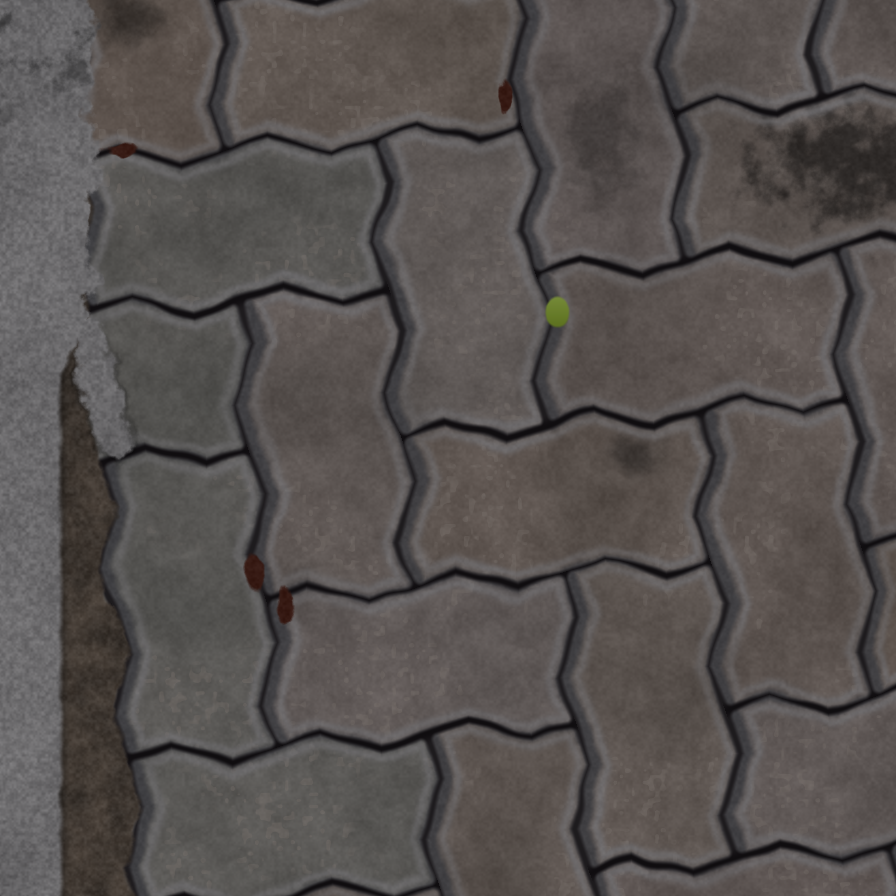
Give the GLSL for this texture, as a three.js fragment shader.

```glsl
// Interlocking zigzag pavers in a tilted herringbone, beside a concrete curb.
// A square grid is warped by a zigzag, and pairs of its cells join into bricks;
// distances inside each brick give the joints, bevels and worn rims.
varying vec2 vUv;

float hash(vec2 p) {
  vec3 q = fract(vec3(p.xyx) * 0.1031);
  q += dot(q, q.yzx + 33.33);
  return fract((q.x + q.y) * q.z);
}

float noise(vec2 p) {
  vec2 i = floor(p), f = fract(p);
  f = f * f * (3.0 - 2.0 * f);
  return mix(mix(hash(i), hash(i + vec2(1, 0)), f.x),
             mix(hash(i + vec2(0, 1)), hash(i + vec2(1, 1)), f.x), f.y);
}

float fbm(vec2 p) {
  float sum = 0.0, amp = 0.5;
  for (int i = 0; i < 5; i++) {
    sum += amp * noise(p);
    p = mat2(1.6, 1.2, -1.2, 1.6) * p + 7.3;
    amp *= 0.5;
  }
  return sum;
}

// One rise and one dip per cell, zero at the cell corners
float zigzag(float s) {
  float f = fract(s);
  return 0.075 * max(min(f / 0.3, (0.5 - f) / 0.2), (f - 1.0) / 0.3);
}

// Elliptical spot with a ragged outline and an edge of given softness
float spot(vec2 center, vec2 radius, float ragged, float soft) {
  float d = length((vUv - center) / radius) + ragged * (fbm(vUv * 55.0) - 0.5);
  return 1.0 - smoothstep(1.0 - soft, 1.0 + soft, d);
}

float segment(vec2 p, vec2 a, vec2 b) {
  vec2 ab = b - a;
  return length(p - a - ab * clamp(dot(p - a, ab) / dot(ab, ab), 0.0, 1.0));
}

void main() {
  float broad = fbm(vUv * 9.0), mottle = fbm(vUv * 45.0);
  float grain = noise(vUv * 230.0) + 0.6 * noise(vUv * 420.0) - 0.8;

  // Tilted grid, its lines bent into zigzags
  vec2 d = vUv - vec2(0.461, 0.346);
  vec2 axis = vec2(0.9963, 0.0856);
  vec2 p = vec2(dot(d, axis), dot(d, vec2(-axis.y, axis.x))) / 0.1673;
  p += 0.035 * (vec2(noise(p * 5.0), noise(p * 5.0 + 40.0)) - 0.5);
  vec2 q = p + vec2(zigzag(p.y), -zigzag(p.x));

  // Herringbone: the diagonal index tells which half of which brick this is
  vec2 cell = floor(q);
  float k = mod(cell.x - cell.y, 4.0);
  bool lying = k < 1.5;
  vec2 id = cell - (lying ? vec2(step(0.5, k), 0.0) : vec2(0.0, step(k, 2.5)));
  vec2 halfSize = lying ? vec2(1.0, 0.5) : vec2(0.5, 1.0);
  vec2 center = id + halfSize, local = q - center;
  vec2 b = abs(local) - halfSize + 0.06;
  float depth = 0.06 - length(max(b, 0.0)) - min(max(b.x, b.y), 0.0);

  // Brick colour: grey beside the curb, pink to tan elsewhere
  float gray = step(center.x, -0.75) * step(center.y, 3.2);
  float tint = hash(id + 17.0), shade = hash(id + 61.0);
  vec3 stone = mix(vec3(0.36, 0.32, 0.295), vec3(0.365, 0.335, 0.33), tint);
  stone = mix(stone, vec3(0.325, 0.32, 0.31), max(gray, 0.4 * shade));
  stone *= 0.96 + 0.08 * shade;
  stone += (broad - 0.48) * vec3(0.12, 0.11, 0.11) + (mottle - 0.48) * 0.08;
  stone = mix(stone, vec3(0.46, 0.43, 0.41),
              0.4 * smoothstep(0.68, 0.82, noise(vUv * 150.0)) * smoothstep(0.5, 0.65, broad));

  // Soft dark stains on a few bricks
  stone *= 1.0 - 0.5 * spot(vec2(0.96, 0.82), vec2(0.085, 0.05), 2.5, 0.8);
  stone *= 1.0 - 0.35 * spot(vec2(0.71, 0.495), vec2(0.025, 0.02), 1.0, 0.8);
  stone *= 1.0 - 0.25 * spot(vec2(0.675, 0.85), vec2(0.03, 0.05), 2.0, 0.8);
  stone *= 1.0 - 0.35 * spot(vec2(0.14, 0.98), vec2(0.03, 0.025), 1.5, 0.8);

  // Shaded side wall, wider on the left, then a pale worn rim
  float top = min(depth, local.x + halfSize.x - 0.06) + 0.04 * (mottle - 0.5);
  float wall = 1.0 - smoothstep(0.0, 0.06, top);
  stone = mix(stone, vec3(0.235, 0.235, 0.25), 0.9 * wall);
  float rim = exp(-pow((top - 0.07) / 0.032, 2.0));
  stone = mix(stone, vec3(0.435, 0.43, 0.44), rim * (0.2 + 0.75 * broad));
  stone += grain * 0.032;

  // Thin joints of uneven width, blackest under the upper brick
  float gap = 0.001 + 0.02 * noise(p * 3.0 + 9.0);
  float under = smoothstep(0.08, 0.0, halfSize.y - abs(local.y));
  vec3 joint = mix(vec3(0.115, 0.105, 0.115), vec3(0.06, 0.05, 0.06), under);
  vec3 color = mix(joint, stone, smoothstep(gap - 0.012, gap + 0.026, depth));

  // Soil strip left of the paving
  vec3 soil = vec3(0.25, 0.22, 0.195) * (0.65 + 0.7 * mottle) + grain * 0.06;
  float paved = smoothstep(-0.02, 0.02, q.x + 2.0 + 0.1 * (mottle - 0.5));
  color = mix(soil, color, paved);

  // Concrete curb with mortar spilling over the upper part
  vec3 concrete = vec3(0.41, 0.405, 0.412) + (broad - 0.5) * 0.12 + grain * 0.085;
  concrete *= 1.0 - 0.4 * smoothstep(0.5, 0.75, mottle) * smoothstep(0.75, 1.0, vUv.y);
  float spill = smoothstep(0.56, 0.68, vUv.y);
  float edge = 0.067 + 0.036 * spill + (0.006 + 0.04 * spill) * (mottle - 0.5);
  float mortar = segment(vUv, vec2(0.098, 0.63), vec2(0.128, 0.51)) - 0.016 + 0.03 * (mottle - 0.5);
  float curb = min(vUv.x - edge, mortar);
  color *= 1.0 - 0.3 * (1.0 - smoothstep(0.0, 0.012, abs(curb))) * (1.0 - spill);
  color = mix(concrete, color, smoothstep(-0.003, 0.005, curb));

  // Dry leaf scraps in the joints and one green leaf
  float scraps = max(spot(vec2(0.284, 0.363), vec2(0.009, 0.021), 1.0, 0.2),
                     spot(vec2(0.318, 0.328), vec2(0.009, 0.019), 1.5, 0.2));
  scraps = max(scraps, spot(vec2(0.135, 0.831), vec2(0.015, 0.008), 1.5, 0.2));
  scraps = max(scraps, spot(vec2(0.564, 0.89), vec2(0.007, 0.016), 1.5, 0.2));
  color = mix(color, vec3(0.21, 0.1, 0.075) + grain * 0.04, scraps);
  vec3 leaf = vec3(0.41, 0.49, 0.17) + (vUv.y - 0.652) * 3.0;
  color = mix(color, leaf, spot(vec2(0.622, 0.652), vec2(0.0135, 0.017), 0.2, 0.12));

  gl_FragColor = vec4(color, 1.0);
}
```
